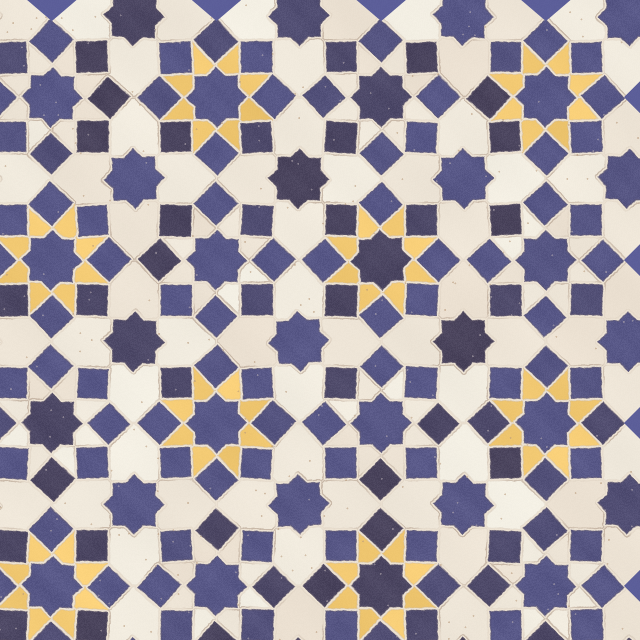
Reproduce this pattern procedurally as a three.js fragment shader.

```glsl
// Glazed mosaic: a square lattice of eight-pointed stars, each ringed by eight squares,
// with a second star at every cell corner. Tiles are distance functions with hashed
// jitter and tone; alternate rosettes carry yellow kites, and the rest is cream.
varying vec2 vUv;

float hash(vec2 p) {
  return fract(sin(dot(p, vec2(127.1, 311.7))) * 43758.5);
}

mat2 turn(float a) {
  return mat2(cos(a), -sin(a), sin(a), cos(a));
}

float box(vec2 p, float halfSide) {
  vec2 q = abs(p) - halfSide;
  return length(max(q, 0.0)) + min(max(q.x, q.y), 0.0);
}

float star(vec2 p) {
  return min(box(p, 0.131), box(turn(0.7854) * p, 0.131));
}

// Cellular noise: distance to the nearest scattered point, and that point's hash
vec2 cellular(vec2 p) {
  vec2 nearest = vec2(9.0, 0.0);
  for (int j = -1; j <= 1; j++)
    for (int i = -1; i <= 1; i++) {
      vec2 id = floor(p) + vec2(float(i), float(j));
      float d = length(id + vec2(hash(id), hash(id + 7.3)) - p);
      if (d < nearest.x) nearest = vec2(d, hash(id + 3.1));
    }
  return nearest;
}

// Layered sines in the range -1 to 1
float mottle(vec2 p) {
  return (sin(p.x + 1.7 * sin(p.y * 0.8)) + sin(p.y * 1.3 + 1.9 * sin(p.x * 0.7))
        + sin((p.x + p.y) * 2.3)) / 3.0;
}

float fill(float d) {
  return 1.0 - smoothstep(-0.005, 0.005, d);
}

void main() {
  vec2 grid = (vUv - vec2(0.081, 0.0846)) / vec2(0.2573, 0.2545);
  vec2 cell = floor(grid + 0.5);
  vec2 p = grid - cell;
  vec2 side = sign(p);
  vec2 corner = cell + 0.5 * side;
  vec2 fromCorner = p - 0.5 * side;

  // Dark tiles: centre star, corner star, ring of eight squares
  float d = star(turn(0.10 * (hash(cell) - 0.5)) * p);
  vec2 id = cell;
  float cornerStar = star(turn(0.12 * (hash(corner) - 0.5)) * fromCorner);
  if (cornerStar < d) { d = cornerStar; id = corner; }
  for (int k = 0; k < 8; k++) {
    float n = float(k);
    vec2 squareId = cell + vec2(0.11, 0.07) * (n + 1.0);
    float r = hash(squareId);
    vec2 q = turn(n * 0.7854) * p - vec2(0.347, 0.012 * (r - 0.5));
    float square = box(turn(0.7854 + 0.14 * (hash(squareId + 5.0) - 0.5)) * q, 0.091 + 0.006 * r);
    if (square < d) { d = square; id = squareId; }
  }
  d += 0.003 * mottle(grid * 60.0) + 0.0015 * mottle(grid * 170.0);

  // Pale tiles: kites inside the ring, hexagons outside it
  bool inRing = length(p) < 0.37;
  bool yellow = inRing && mod(cell.x + cell.y, 2.0) < 0.5;
  vec2 a = abs(fromCorner);
  vec2 along = a.x > a.y ? vec2(sign(fromCorner.x), 0.0) : vec2(0.0, sign(fromCorner.y));
  vec2 paleId = inRing ? cell + 0.1 * floor(atan(p.y, p.x) / 0.7854) : corner + 0.25 * along;
  float paleTone = hash(paleId + 2.0);
  float crease = min(abs(a.x - a.y) * 0.707, min(abs(p.x), abs(p.y)));
  float paleEdge = max(0.014 - d, 0.006 - crease);

  float cloud = mottle(grid * 5.0);
  float grain = hash(floor(vUv * 900.0)) - 0.5;
  vec3 cream = mix(vec3(0.92, 0.875, 0.815), vec3(0.955, 0.94, 0.895), paleTone);
  cream += 0.012 * cloud;
  vec3 ochre = vec3(0.95, 0.79, 0.45) + 0.06 * (paleTone - 0.5) + 0.015 * cloud;
  vec3 color = mix(vec3(0.93, 0.89, 0.83), yellow ? ochre : cream, fill(paleEdge));

  // Broken hairline joints around the pale tiles
  float joint = 1.0 - smoothstep(0.001, 0.007, abs(paleEdge));
  float broken = smoothstep(-0.1, 0.6, mottle(grid * 9.0 + 4.0));
  color = mix(color, vec3(0.70, 0.62, 0.55), joint * (yellow ? 0.2 : 0.12 + 0.5 * broken));

  // Glaze with uneven tone and a rough, worn rim
  float tone = smoothstep(0.05, 0.65, hash(id + 1.0));
  vec3 glaze = mix(vec3(0.29, 0.265, 0.36), vec3(0.345, 0.345, 0.53), tone);
  glaze += 0.018 * mottle(grid * 14.0) + 0.03 * grain;
  glaze = mix(glaze, vec3(0.40, 0.36, 0.42), 0.5 * smoothstep(-0.012, 0.0, d));
  color = mix(color, glaze, fill(d));

  // Chips: pale on the glaze, brown on the cream
  vec2 speck = cellular(vUv * 48.0);
  float chip = (1.0 - smoothstep(0.04, 0.10, speck.x)) * step(0.86, speck.y);
  color = mix(color, d < 0.0 ? vec3(0.72, 0.68, 0.70) : vec3(0.72, 0.60, 0.48), 0.55 * chip);

  // Flat blue triangles along the top and right borders
  float topEdge = abs(p.x) * 0.22 + 1.0 - vUv.y - 0.033;
  float rightEdge = abs(p.y) * 0.255 + 1.0 - vUv.x - 0.025;
  color = mix(color, vec3(0.36, 0.37, 0.60), fill(min(topEdge, rightEdge) * 4.0));

  gl_FragColor = vec4(color + 0.012 * grain, 1.0);
}
```
